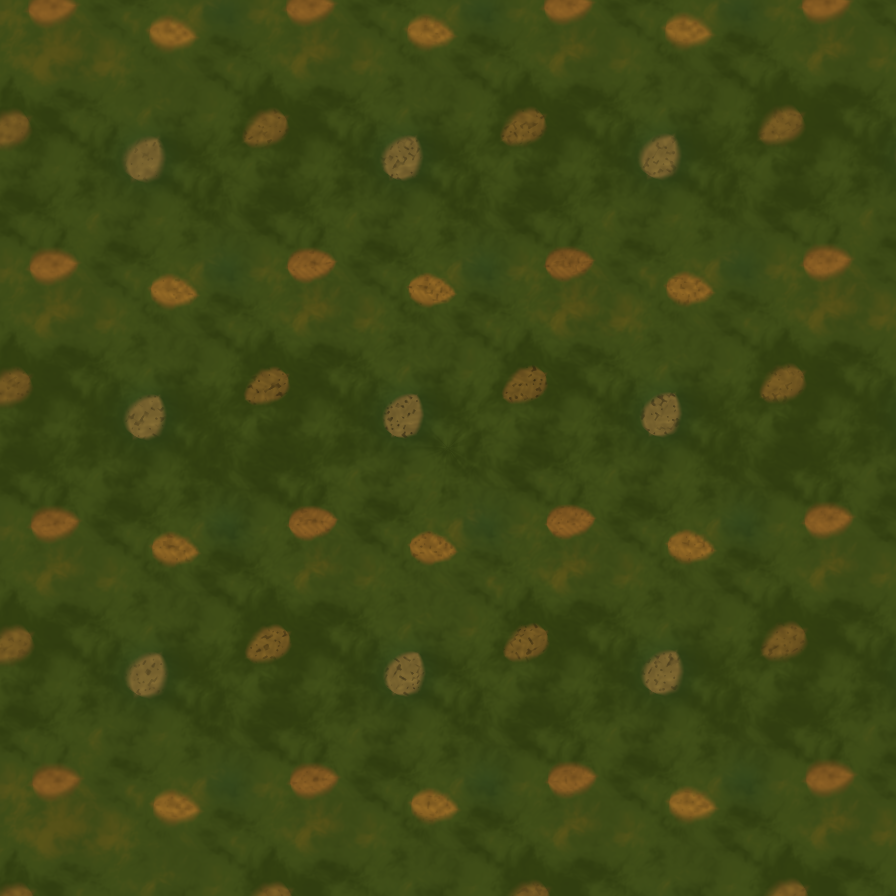
Reproduce this pattern procedurally as a WebGL 1 fragment shader.

```glsl
precision highp float;
// Fallen leaves on mossy green: a slightly tilted square lattice repeats four
// egg-shaped leaves over warped, wrapped noise with fixed dark and olive patches.
// Leaf edges, veins and specks soften away from the canvas centre.

uniform vec2 u_resolution;

const float PERIOD = 0.2878;      // lattice step, in canvas widths
const float TILT = 0.005;         // lattice rotation, radians
const float EDGE_SHARP = 0.013;   // leaf edge softness at centre, in cells
const float EDGE_BLUR = 0.028;    // leaf edge softness at the corners
const float RIB_WIDTH = 0.009;
const float WEAR = 0.05;          // brightness change between repeats
const float WARP = 0.07;          // bending of the moss mottling, in cells
const mat2 TURN = mat2(2.0, 1.0, -1.0, 2.0);  // whole numbers keep the wrap

const vec3 MOSS = vec3(0.245, 0.300, 0.090);
const vec3 SHADE = vec3(0.200, 0.252, 0.064);
const vec3 OLIVE = vec3(0.335, 0.318, 0.092);
const vec3 TEAL = vec3(0.175, 0.275, 0.125);
const vec3 TAN = vec3(0.480, 0.390, 0.185);
const vec3 BROWN = vec3(0.450, 0.340, 0.130);
const vec3 RUST = vec3(0.510, 0.345, 0.130);
const vec3 AMBER = vec3(0.540, 0.380, 0.135);

// Leaf centres, in cells from the canvas centre
const vec2 TAN_AT = vec2(-0.167, 0.129);
const vec2 BROWN_AT = vec2(0.296, 0.238);
const vec2 RUST_AT = vec2(0.475, -0.287);
const vec2 AMBER_AT = vec2(-0.059, -0.389);

float hash(vec2 p) {
  return fract(sin(dot(p, vec2(127.1, 311.7))) * 43758.5453);
}

// Value noise that wraps every `period` lattice steps
float wrapNoise(vec2 p, vec2 period) {
  vec2 i = floor(p), f = fract(p);
  f = f * f * (3.0 - 2.0 * f);
  vec2 a = mod(i, period), b = mod(i + 1.0, period);
  return mix(mix(hash(a), hash(vec2(b.x, a.y)), f.x),
             mix(hash(vec2(a.x, b.y)), hash(b), f.x), f.y);
}

// Octaves alternate between two lattice directions to hide the grid
float wrapFbm(vec2 p, float freq) {
  float sum = 0.0, amp = 0.5;
  for (int i = 0; i < 4; i++) {
    sum += amp * wrapNoise(TURN * p * freq, vec2(freq));
    p = vec2(-p.y, p.x) + 0.31;
    freq *= 2.0;
    amp *= 0.55;
  }
  return sum / 1.01;
}

vec2 wrapOffset(vec2 p, vec2 center) {
  return fract(p - center + 0.5) - 0.5;
}

// Soft round patch, once per cell
float patchAt(vec2 p, vec2 center, float radius) {
  vec2 d = wrapOffset(p, center) / radius;
  return exp(-dot(d, d));
}

vec2 rotate(vec2 p, float a) {
  float c = cos(a), s = sin(a);
  return vec2(c * p.x + s * p.y, c * p.y - s * p.x);
}

// One leaf per cell; size is (half length, half width), tip along `angle`
vec3 addLeaf(vec3 ground, vec2 p, vec2 center, float angle, vec2 size,
             vec3 tint, float specks, float soft, float detail) {
  vec2 id = floor(p - center + 0.5);
  vec2 q = rotate(wrapOffset(p, center), angle);
  float mottle = wrapNoise(q * 42.0 + center * 50.0, vec2(97.0));
  float grain = wrapNoise(q * 85.0 + id * 13.0, vec2(97.0));
  float t = clamp(q.x / size.x, -0.999, 0.999);
  float halfWidth = size.y * pow(1.0 - t, 0.72) * sqrt(1.0 + t);
  float dist = abs(q.y) - halfWidth + max(abs(q.x) - size.x, 0.0);
  dist += 0.012 * (mottle - 0.5);
  float mask = 1.0 - smoothstep(-soft, soft, dist);

  // Broken midrib and side veins, specks, dark rim
  float bend = 0.012 * (mottle - 0.5);
  float rib = 1.0 - smoothstep(0.0, RIB_WIDTH, abs(q.y + bend));
  float side = 0.5 + 0.5 * cos((q.x - abs(q.y) * 0.8 + bend) * 230.0);
  float speck = smoothstep(0.62, 0.95, grain) * specks;
  float light = 0.90 + 0.24 * mottle + WEAR * (hash(id + center) - 0.5);
  light -= detail * (0.12 * rib * grain + 0.09 * side * mottle + 0.40 * speck);
  light -= 0.10 * smoothstep(-0.022, 0.0, dist);
  return mix(ground, tint * light, mask * 0.95);
}

vec3 mossGround(vec2 p, vec2 canvas, float radius, float detail) {
  vec2 bend = vec2(wrapFbm(p + 0.13, 2.0), wrapFbm(p + 0.71, 2.0)) - 0.5;
  vec2 w = p + WARP * 2.0 * bend;
  float broad = wrapFbm(w, 2.0) - 0.5;
  float fine = wrapFbm(w + 0.37, 5.0) - 0.5;
  float grain = wrapNoise(TURN * w * 32.0, vec2(32.0)) - 0.5;
  float drift = wrapNoise(canvas * 5.0 + 20.0, vec2(64.0)) - 0.5;
  float tone = 0.55 * broad + 0.70 * fine + 0.15 * drift;
  tone += 0.08 * cos(6.2831853 * (p.y + 0.42));
  tone += 0.14 * patchAt(w, vec2(0.48, -0.47), 0.13);
  tone -= 0.28 * patchAt(w, BROWN_AT + vec2(0.03, 0.03), 0.12);
  tone += 0.08 * smoothstep(0.35, 0.75, radius);

  // Faint streaks radiating from the centre
  float turn = atan(canvas.y, canvas.x) / 6.2831853 + 0.5;
  float streak = wrapNoise(vec2(turn * 56.0, radius * 16.0), vec2(56.0, 64.0));
  tone += 0.14 * (streak - 0.5) * (1.0 - smoothstep(0.02, 0.4, radius));

  vec3 color = mix(MOSS, SHADE, smoothstep(0.0, 0.30, -tone));
  color = mix(color, OLIVE, smoothstep(0.02, 0.34, tone));
  color = mix(color, TEAL, 0.45 * patchAt(w, vec2(0.127, -0.308), 0.075));
  color = mix(color, TEAL, 0.60 * patchAt(p, TAN_AT, 0.105));
  return color * (1.0 + 0.14 * fine + 0.06 * grain * detail);
}

void main() {
  float side = min(u_resolution.x, u_resolution.y);
  vec2 canvas = (gl_FragCoord.xy - 0.5 * u_resolution) / side;
  vec2 p = rotate(canvas, TILT) / PERIOD;
  float radius = length(canvas);
  float blur = smoothstep(0.12, 0.65, radius);
  float soft = max(mix(EDGE_SHARP, EDGE_BLUR, blur), 1.0 / (side * PERIOD));
  float detail = 1.0 - 0.85 * blur;

  vec3 color = mossGround(p, canvas, radius, detail);
  color = addLeaf(color, p, TAN_AT, 1.02, vec2(0.090, 0.070), TAN, 0.9, soft, detail);
  color = addLeaf(color, p, BROWN_AT, -2.62, vec2(0.093, 0.061), BROWN, 0.8, soft, detail);
  color = addLeaf(color, p, RUST_AT, 0.12, vec2(0.094, 0.058), RUST, 0.25, soft, detail);
  color = addLeaf(color, p, AMBER_AT, -0.15, vec2(0.091, 0.056), AMBER, 0.4, soft, detail);
  gl_FragColor = vec4(color, 1.0);
}
```
